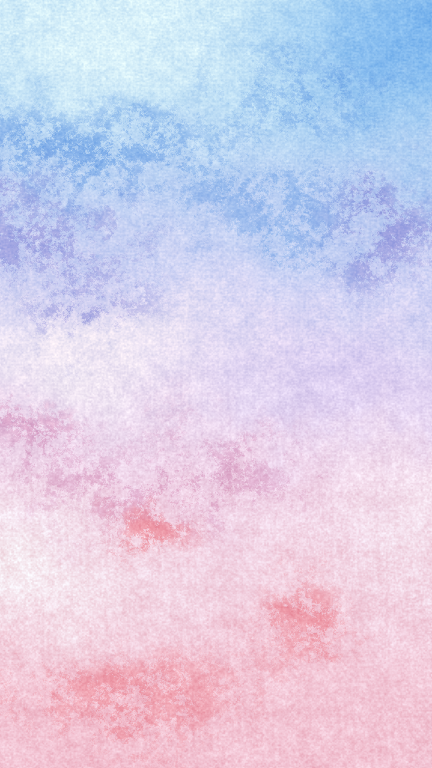
This background is drawn by a Shadertoy shader. Its source:

```glsl
// Weathered watercolour paper: a sky-blue to lilac to rose vertical wash,
// warped soft glows for pale and saturated areas, then pigment stains that
// dissolve into specks, paper grain and a faint weave, all from value noise.

float hash(vec2 p) {
    return fract(sin(dot(p, vec2(127.1, 311.7))) * 43758.5453);
}

float noise(vec2 p) {
    vec2 cell = floor(p), f = fract(p);
    f = f * f * (3.0 - 2.0 * f);
    float low = mix(hash(cell), hash(cell + vec2(1, 0)), f.x);
    float high = mix(hash(cell + vec2(0, 1)), hash(cell + vec2(1, 1)), f.x);
    return mix(low, high, f.y);
}

// Layered noise centred on 0.5; gain sets how strong the fine layers are
float fbm(vec2 p, float gain) {
    float sum = 0.0, total = 0.0, weight = 1.0;
    for (int i = 0; i < 5; i++) {
        sum += weight * noise(p);
        total += weight;
        p = mat2(1.6, 1.2, -1.2, 1.6) * p + 7.3;
        weight *= gain;
    }
    return sum / total;
}

// Soft elliptical falloff
float glow(vec2 p, vec2 centre, vec2 radius) {
    vec2 d = (p - centre) / radius;
    return exp(-dot(d, d));
}

// Vertical wash, evenly spaced stops from bottom to top
vec3 wash(float height) {
    vec3 stops[9] = vec3[9](
        vec3(0.95, 0.77, 0.83), vec3(0.95, 0.79, 0.85), vec3(0.95, 0.83, 0.89),
        vec3(0.95, 0.85, 0.92), vec3(0.91, 0.85, 0.95), vec3(0.82, 0.83, 0.96),
        vec3(0.77, 0.84, 0.96), vec3(0.74, 0.87, 0.96), vec3(0.79, 0.91, 0.97));
    float s = clamp(height, 0.0, 0.9999) * 8.0;
    int i = int(s);
    return mix(stops[i], stops[i + 1], fract(s));
}

// Pigment over the paper; a thinner coat breaks up into sparser specks
vec3 stain(vec3 base, vec3 pigment, float amount, float pores) {
    float edge = 0.62 - 0.30 * amount;
    float speck = smoothstep(edge - 0.10, edge + 0.14, pores);
    return mix(base, pigment, clamp(amount * (0.22 + 1.0 * speck), 0.0, 1.0));
}

void mainImage(out vec4 fragColor, in vec2 fragCoord) {
    vec2 uv = fragCoord / iResolution.xy;
    vec2 p = fragCoord / iResolution.x;

    // Ragged warp for the edges of every wash
    vec2 warp = vec2(fbm(p * 6.0, 0.7), fbm(p * 6.0 + 31.0, 0.7)) - 0.5;
    vec2 q = uv + warp * vec2(0.24, 0.14);
    vec3 color = wash(uv.y + warp.y * 0.08);

    // Broad pale and saturated areas
    vec3 ice = vec3(0.86, 0.95, 0.98);
    vec3 paper = vec3(0.97, 0.94, 0.96);
    vec3 sky = vec3(0.45, 0.69, 0.93);
    vec3 lilac = vec3(0.83, 0.78, 0.95);
    color = mix(color, ice, 0.85 * glow(q, vec2(0.28, 0.94), vec2(0.38, 0.10)));
    color = mix(color, sky, 0.85 * glow(q, vec2(1.0, 0.95), vec2(0.30, 0.14)));
    color = mix(color, lilac, 0.50 * glow(q, vec2(0.76, 0.51), vec2(0.38, 0.06)));
    color = mix(color, paper, 0.70 * glow(q, vec2(0.18, 0.54), vec2(0.32, 0.08)));
    color = mix(color, paper, 0.90 * glow(q, vec2(0.0, 0.27), vec2(0.30, 0.09)));
    color = mix(color, paper, 0.35 * glow(q, vec2(0.95, 0.33), vec2(0.22, 0.08)));

    // Stains gather in clumps of fine pores
    float clumps = fbm(p * vec2(13.0, 15.0) + 3.0, 0.75);
    float pores = 0.5 + 0.9 * (clumps - 0.5) + 0.9 * (fbm(p * 80.0, 0.85) - 0.5);
    vec3 blue = vec3(0.42, 0.63, 0.90);
    vec3 violet = vec3(0.56, 0.56, 0.85);
    vec3 plum = vec3(0.83, 0.56, 0.73);
    vec3 coral = vec3(0.93, 0.52, 0.57);
    color = stain(color, blue, 0.58 * glow(q, vec2(0.18, 0.80), vec2(0.42, 0.06)), pores);
    color = stain(color, blue, 0.45 * glow(q, vec2(0.72, 0.88), vec2(0.20, 0.05)), pores);
    color = stain(color, blue, 0.38 * glow(q, vec2(0.65, 0.72), vec2(0.30, 0.06)), pores);
    color = stain(color, violet, 0.54 * glow(q, vec2(0.05, 0.69), vec2(0.27, 0.065)), pores);
    color = stain(color, violet, 0.50 * glow(q, vec2(0.22, 0.60), vec2(0.14, 0.045)), pores);
    color = stain(color, violet, 0.60 * glow(q, vec2(0.93, 0.69), vec2(0.16, 0.06)), pores);
    color = stain(color, plum, 0.54 * glow(q, vec2(0.08, 0.44), vec2(0.10, 0.03)), pores);
    color = stain(color, plum, 0.42 * glow(q, vec2(0.30, 0.38), vec2(0.28, 0.055)), pores);
    color = stain(color, plum, 0.32 * glow(q, vec2(0.58, 0.40), vec2(0.16, 0.055)), pores);
    color = stain(color, coral, 0.60 * glow(q, vec2(0.37, 0.325), vec2(0.08, 0.035)), pores);
    color = stain(color, coral, 0.55 * glow(q, vec2(0.73, 0.18), vec2(0.10, 0.06)), pores);
    color = stain(color, coral, 0.50 * glow(q, vec2(0.28, 0.09), vec2(0.34, 0.07)), pores);

    // Mottled tone, paper grain and faint weave; red varies most in the blues
    float mottle = fbm(p * 24.0 + 17.0, 0.8) - 0.5;
    float grain = noise(p * 210.0 + 53.0) + noise(p * 287.0 + 11.0) - 1.0;
    float weave = noise(p * vec2(250.0, 70.0)) + noise(p * vec2(70.0, 250.0)) - 1.0;
    vec3 response = mix(vec3(0.35, 1.0, 0.9), vec3(1.0, 0.7, 0.25), smoothstep(0.25, 0.65, uv.y));
    color += response * (0.17 * mottle + 0.072 * grain + 0.028 * weave);

    fragColor = vec4(clamp(color, 0.0, 1.0), 1.0);
}
```
